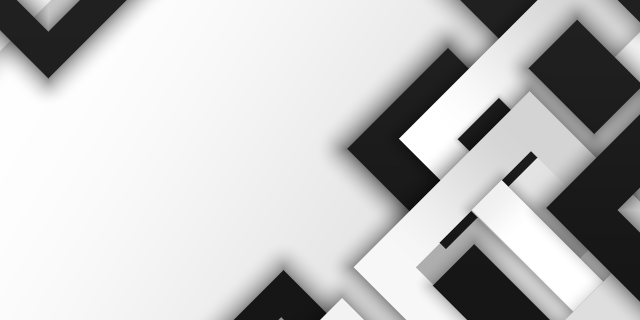
This background is drawn by a Shadertoy shader. Its source:

```glsl
// Overlapping black and white diagonal frames with soft shadows on a pale gradient.

// Signed distance to a box; the diagonal axes are sqrt(2) longer than the canvas axes.
float box(vec2 q, vec2 low, vec2 high) {
    vec2 d = max(low - q, q - high);
    return (length(max(d, 0.0)) + min(max(d.x, d.y), 0.0)) * 0.7071;
}

// A box with a rectangular opening.
float frame(vec2 q, vec2 low, vec2 high, vec2 holeLow, vec2 holeHigh) {
    return max(box(q, low, high), -box(q, holeLow, holeHigh));
}

// Casts a soft shadow on the tone below, then paints the shape with a smooth edge.
void layer(inout float tone, float d, float paint, float shadow, float blur) {
    float pixel = 100.0 / iResolution.y;
    float s = 1.0 - clamp(d / blur, 0.0, 1.0);
    tone *= 1.0 - shadow * s * s;
    tone = mix(paint, tone, smoothstep(-0.6 * pixel, 0.6 * pixel, d));
}

void mainImage(out vec4 fragColor, in vec2 fragCoord) {
    // Canvas height is 100 units, measured from the top; q runs along both diagonals.
    vec2 p = vec2(fragCoord.x, iResolution.y - fragCoord.y) * 100.0 / iResolution.y;
    vec2 q = vec2(p.x + p.y, p.x - p.y);
    float black = mix(0.125, 0.085, smoothstep(0.0, 100.0, p.y));

    // Backdrop, brightest on the left
    float tone = mix(0.995, 0.88, smoothstep(25.0, 210.0, p.x + 0.6 * p.y));

    // Upper left corner
    layer(tone, box(q, vec2(-99, -60), vec2(16, 90)), 0.95, 0.2, 9.0);
    layer(tone, frame(q, vec2(-99, -9.4), vec2(39.6, 120), vec2(-120, 5.2), vec2(25, 140)),
          black, 0.45, 9.0);

    // Bottom edge
    layer(tone, frame(q, vec2(173, -90), vec2(280, 4.2), vec2(187, -120), vec2(300, -11.2)),
          black, 0.4, 9.0);
    layer(tone, box(q, vec2(200, -60), vec2(280, 13.8)), 0.95, 0.3, 8.0);

    // Black plates behind the white frame
    layer(tone, box(q, vec2(155, 62), vec2(250, 125)), black, 0.5, 10.0);
    layer(tone, box(q, vec2(100, 143.8), vec2(175, 260)), black, 0.4, 10.0);

    // White frame with its dark openings
    float whiteTone = mix(1.0, 0.84, smoothstep(95.0, 185.0, q.y));
    layer(tone, box(q, vec2(168, 81.3), vec2(400, 300)), whiteTone, 0.3, 6.0);
    layer(tone, box(q, vec2(210, 174.2), vec2(300, 230)), 0.94, 0.15, 6.0);
    layer(tone, box(q, vec2(150, 193), vec2(208, 260)), black, 0.3, 8.0);
    layer(tone, box(q, vec2(186.5, 99.5), vec2(200, 125.3)), black, 0.15, 2.0);
    layer(tone, box(q, vec2(186.5, 143.8), vec2(227.6, 174.2)), black, 0.4, 8.0);

    // Grey frame
    float greyTone = mix(0.97, 0.83, smoothstep(40.0, 125.0, q.y));
    layer(tone, box(q, vec2(194, 27), vec2(320, 137)), greyTone, 0.38, 8.0);

    // Recesses of the grey frame
    float recess = mix(0.68, 0.86, smoothstep(213.0, 250.0, q.x));
    layer(tone, box(q, vec2(213.5, 46.4), vec2(320, 81.3)), recess, 0.0, 1.0);
    layer(tone, box(q, vec2(213.5, 100.5), vec2(262, 118.7)),
          mix(0.89, 0.72, smoothstep(220.0, 262.0, q.x)), 0.0, 1.0);
    layer(tone, box(q, vec2(224.5, 46), vec2(320, 71.9)), black, 0.25, 6.0);
    layer(tone, box(q, vec2(213.2, 61.5), vec2(217.2, 81.3)), black, 0.0, 1.0);
    layer(tone, box(q, vec2(213.2, 100.5), vec2(217.2, 118.7)), black, 0.0, 1.0);

    // White crossbar and the plate at its foot
    float barTone = mix(0.94, 1.0, smoothstep(215.0, 235.0, q.x));
    layer(tone, box(q, vec2(213, 81.8), vec2(276.6, 100.5)), barTone, 0.25, 5.0);
    layer(tone, box(q, vec2(276.6, 72), vec2(330, 106)), 0.87, 0.12, 5.0);

    // Large black frame at the right edge
    layer(tone, frame(q, vec2(235.7, 105.7), vec2(400, 300), vec2(258.6, 127.3), vec2(420, 320)),
          black, 0.38, 8.0);

    fragColor = vec4(vec3(tone), 1.0);
}
```
